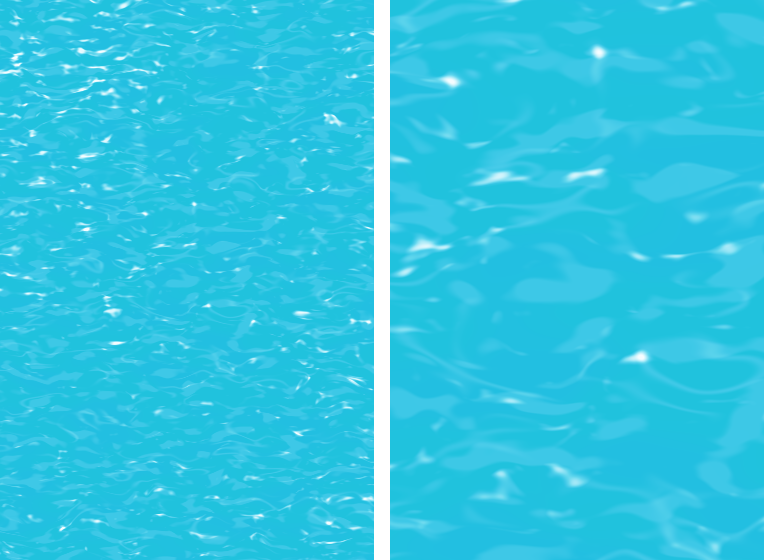
Left: the whole. Right: its middle third, enlarged.
A WebGL 1 fragment shader for this texture:

```glsl
precision highp float;
// Sunlit turquoise water: flat rippled sheen, thin crest lines and broken white glints.

uniform vec2 u_resolution;

#define SHEEN_SCALE vec2(22.0, 60.0)
#define CREST_SCALE vec2(17.0, 48.0)
#define GLINT_SCALE vec2(23.0, 72.0)
#define SPARKLE_SCALE vec2(75.0, 150.0)
#define CREST_WIDTH 0.13
#define SHEEN_AMOUNT 0.85
#define CREST_AMOUNT 0.9
#define GLINT_AMOUNT 4.6
#define SUN_LEVEL -0.12
#define SUN_CENTER vec2(0.07, 0.74)

float hash(vec2 cell) {
  vec3 h = fract(vec3(cell.xyx) * vec3(0.1031, 0.1030, 0.0973));
  h += dot(h, h.yzx + 33.33);
  return fract((h.x + h.y) * h.z);
}

float cornerSlope(vec2 cell, vec2 offset) {
  float angle = 6.2832 * hash(cell);
  return dot(vec2(cos(angle), sin(angle)), offset);
}

// Gradient noise, about -0.7 to 0.7
float noise(vec2 p) {
  vec2 cell = floor(p);
  vec2 f = p - cell;
  vec2 w = f * f * f * (f * (f * 6.0 - 15.0) + 10.0);
  vec2 e = vec2(1.0, 0.0);
  float low = mix(cornerSlope(cell, f), cornerSlope(cell + e.xy, f - e.xy), w.x);
  float high = mix(cornerSlope(cell + e.yx, f - e.yx), cornerSlope(cell + e.xx, f - e.xx), w.x);
  return mix(low, high, w.y);
}

// Bends the ripples so that streaks tilt and curl
vec2 swell(vec2 p) {
  p.y += 0.018 * noise(p * vec2(11.0, 15.0) + 3.7);
  p.x += 0.022 * noise(p * vec2(14.0, 24.0) + 91.3);
  p.y += 0.005 * noise(p * vec2(36.0, 60.0) + 45.1);
  return p;
}

// Tone 0 is open water, 1 sheen, 2 to 5 rising glint
vec3 waterColor(float tone, float depth) {
  vec3 color = mix(vec3(0.125, 0.762, 0.868), vec3(0.135, 0.750, 0.882), depth);
  color = mix(color, vec3(0.26, 0.79, 0.91), clamp(tone, 0.0, 1.0));
  color = mix(color, vec3(0.38, 0.84, 0.93), clamp(tone - 1.0, 0.0, 1.0));
  color = mix(color, vec3(0.57, 0.89, 0.96), clamp(tone - 2.0, 0.0, 1.0));
  color = mix(color, vec3(0.76, 0.94, 0.98), clamp(tone - 3.0, 0.0, 1.0));
  return mix(color, vec3(0.96, 0.99, 1.0), clamp(tone - 4.0, 0.0, 1.0));
}

void main() {
  vec2 p = gl_FragCoord.xy / u_resolution.y;
  vec2 q = swell(p);

  // Flat patches of reflected sky
  float ripple = noise(q * SHEEN_SCALE) + 0.4 * noise(q * SHEEN_SCALE * 2.1 + 17.0);
  float sheen = smoothstep(0.09, 0.32, ripple);

  // Thin crest lines that fade in and out
  float crest = 1.0 - smoothstep(0.0, CREST_WIDTH, abs(noise(q * CREST_SCALE + 31.0)));
  float crestFade = smoothstep(-0.05, 0.25, noise(q * vec2(11.0, 26.0) + 7.0));

  // Glints gather where the sun strikes and break into sparkles
  vec2 toSun = (p - SUN_CENTER) * vec2(5.0, 4.0);
  float sun = SUN_LEVEL + 0.25 * noise(p * 3.5 + 12.4) + 0.17 * exp(-dot(toSun, toSun));
  sun += 0.06 * smoothstep(0.8, 1.0, p.y);
  float spark = sun + 0.12 * crest + noise(q * GLINT_SCALE + 53.0);
  spark += 0.5 * noise(q * SPARKLE_SCALE + 71.0);
  float glint = smoothstep(0.2, 0.75, spark);

  float tone = SHEEN_AMOUNT * sheen + CREST_AMOUNT * crest * crestFade + GLINT_AMOUNT * glint;
  float depth = smoothstep(-0.15, 0.35, noise(q * vec2(8.0, 22.0) + 64.0));
  gl_FragColor = vec4(waterColor(tone, depth), 1.0);
}
```
